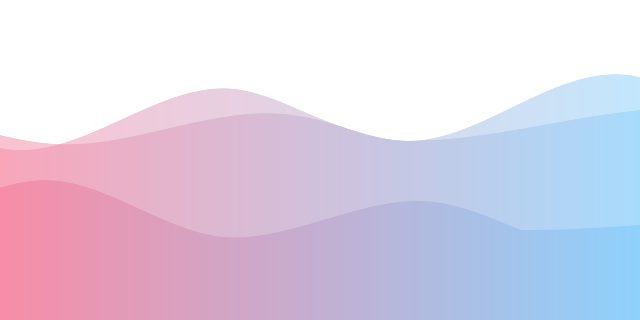
This background is drawn by a WebGL 2 fragment shader. Its source:

```glsl
#version 300 es
precision highp float;
// Three layered translucent waves with a pink to blue gradient on white.

#define PINK vec3(0.969, 0.553, 0.655)
#define BLUE vec3(0.557, 0.820, 0.988)
#define PAPER vec3(1.0)
#define BACK_OPACITY 0.53
#define FRONT_OPACITY 1.0
#define KNOTS 7

uniform vec2 u_resolution;
out vec4 fragColor;

// Cubic Hermite segment between knots given as (x, height, slope).
float hermite(float x, vec3 a, vec3 b) {
  float span = b.x - a.x;
  float t = clamp((x - a.x) / span, 0.0, 1.0);
  float s = 1.0 - t;
  return mix(a.y, b.y, t * t * (3.0 - 2.0 * t))
       + span * t * s * (a.z * s - b.z * t)
       + (b.y - a.y) * 0.0;
}

// Height of the wave crest at x, following its knots from left to right.
float crest(float x, vec3 knots[KNOTS]) {
  float height = knots[0].y;
  for (int i = 0; i < KNOTS - 1; i++) {
    if (x >= knots[i].x) height = hermite(x, knots[i], knots[i + 1]);
  }
  return height;
}

// Coverage below a crest, softened over one pixel.
float below(vec2 p, float height) {
  float halfPixel = 0.5 / u_resolution.y;
  return 1.0 - smoothstep(-halfPixel, halfPixel, p.y - height);
}

void main() {
  // The canvas spans 2 by 1 units.
  vec2 uv = gl_FragCoord.xy / u_resolution;
  vec2 p = uv * vec2(2.0, 1.0);

  vec3 tallWave[KNOTS] = vec3[KNOTS](
    vec3(-0.521, 0.714, 0.0), vec3(0.065, 0.531, 0.0),
    vec3(0.698, 0.724, 0.0), vec3(1.068, 0.604, -0.33),
    vec3(1.276, 0.560, 0.0), vec3(1.922, 0.768, 0.0),
    vec3(2.550, 0.560, 0.0));
  vec3 lowWave[KNOTS] = vec3[KNOTS](
    vec3(-0.417, 0.661, 0.0), vec3(0.208, 0.549, 0.0),
    vec3(0.833, 0.646, 0.0), vec3(1.068, 0.604, -0.33),
    vec3(1.276, 0.560, 0.0), vec3(2.000, 0.656, 0.10),
    vec3(2.600, 0.700, 0.0));
  // The close pair of knots makes the sharp bend on the right.
  vec3 frontWave[KNOTS] = vec3[KNOTS](
    vec3(-0.378, 0.310, 0.0), vec3(0.143, 0.437, 0.0),
    vec3(0.729, 0.258, 0.0), vec3(1.307, 0.372, 0.0),
    vec3(1.627, 0.281, -0.42), vec3(1.629, 0.281, 0.0),
    vec3(2.000, 0.297, 0.07));

  // Every wave shares one horizontal gradient.
  vec3 tint = mix(PINK, BLUE, uv.x);
  vec3 color = PAPER;
  color = mix(color, tint, BACK_OPACITY * below(p, crest(p.x, tallWave)));
  color = mix(color, tint, BACK_OPACITY * below(p, crest(p.x, lowWave)));
  color = mix(color, tint, FRONT_OPACITY * below(p, crest(p.x, frontWave)));
  fragColor = vec4(color, 1.0);
}
```
